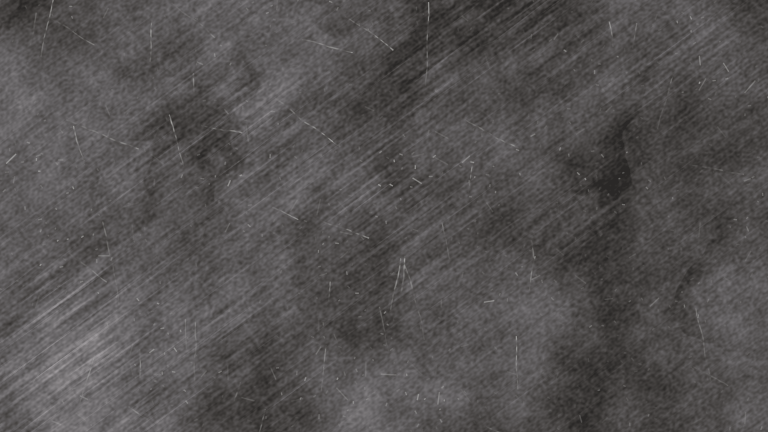
A Shadertoy shader for this texture:

```glsl
const float BRUSH_ANGLE = 0.63;
const vec3 WARM_SHADOW = vec3(1.03, 0.985, 0.955);
const vec3 COOL_LIGHT = vec3(1.01, 0.985, 1.0);
const vec3 SCRATCH_COLOR = vec3(0.72, 0.72, 0.71);

vec2 hash2(vec2 p) {
    vec3 q = fract(p.xyx * vec3(0.1031, 0.1030, 0.0973));
    q += dot(q, q.yzx + 33.33);
    return fract((q.xx + q.yz) * q.zy);
}

vec2 direction(float angle) {
    return vec2(cos(angle), sin(angle));
}

float cornerSlope(vec2 cell, vec2 offset) {
    return dot(direction(6.2832 * hash2(cell).x), offset);
}

float gradientNoise(vec2 p) {
    vec2 i = floor(p), f = fract(p), e = vec2(1, 0);
    vec2 u = f * f * f * (f * (f * 6.0 - 15.0) + 10.0);
    float low = mix(cornerSlope(i, f), cornerSlope(i + e, f - e), u.x);
    float high = mix(cornerSlope(i + e.yx, f - e.yx), cornerSlope(i + 1.0, f - 1.0), u.x);
    return mix(low, high, u.y);
}

float fbm(vec2 p) {
    float sum = 0.0, amplitude = 1.0;
    for (int i = 0; i < 5; i++) {
        sum += amplitude * gradientNoise(p);
        p = mat2(1.6, 1.2, -1.2, 1.6) * p + 17.3;
        amplitude *= 0.55;
    }
    return sum;
}

// Distance in x, position along the segment from 0 to 1 in y
vec2 segment(vec2 p, vec2 center, vec2 axis, float halfLength) {
    vec2 d = p - center;
    float t = clamp(dot(d, axis), -halfLength, halfLength);
    return vec2(length(d - axis * t), 0.5 + 0.5 * t / halfLength);
}

float stroke(float dist, float halfWidth, float pixel) {
    return 1.0 - smoothstep(halfWidth - 0.6 * pixel, halfWidth + 0.9 * pixel, dist);
}

// Fine parallel lines, stretched along the brushing direction
float brushing(vec2 q) {
    return 0.45 * gradientNoise(q * vec2(1.6, 30.0))
         + 0.75 * gradientNoise(q * vec2(3.5, 75.0) + 31.0)
         + 0.95 * gradientNoise(q * vec2(8.0, 140.0) + 67.0);
}

// Sparse bright hairlines of varied length
float hairlines(vec2 q, vec2 frequency, float seed) {
    return smoothstep(0.25, 0.55, gradientNoise(q * frequency + seed));
}

// Broken scratches: mostly steep, some falling to the right
float longScratches(vec2 p, float aspect, float pixel) {
    float cover = 0.0;
    vec2 bent = p + 0.005 * gradientNoise(p * 16.0);
    float wear = smoothstep(-0.25, 0.25, gradientNoise(p * 75.0));
    for (int i = 0; i < 46; i++) {
        vec2 place = hash2(vec2(i, 3.7)) * vec2(aspect, 1.0);
        vec2 shape = hash2(vec2(i, 41.3));
        vec2 look = hash2(vec2(i, 87.1));
        float angle = look.x < 0.7 ? mix(1.15, 1.95, shape.x) : mix(-0.75, -0.15, shape.x);
        float halfLength = mix(0.02, 0.10, shape.y * shape.y);
        vec2 s = segment(bent, place, direction(angle), halfLength);
        float fade = mix(0.3, 1.0, s.y) * mix(0.3, 1.0, look.y);
        cover = max(cover, stroke(s.x, 0.0012, pixel) * fade * mix(0.15, 1.0, wear));
    }
    return cover;
}

// One short nick per cell, kept inside its cell
float nicks(vec2 p, float cellSize, float reach, float chance, float pixel) {
    vec2 cell = floor(p / cellSize);
    vec2 center = (cell + mix(vec2(0.35), vec2(0.65), hash2(cell + 5.0))) * cellSize;
    vec2 pick = hash2(cell + 211.0);
    vec2 shape = hash2(cell + 93.0);
    float halfLength = reach * cellSize * (0.15 + 0.85 * shape.y);
    vec2 s = segment(p, center, direction(3.1416 * shape.x), halfLength);
    return step(pick.x, chance) * stroke(s.x, 0.0012, pixel) * mix(0.15, 0.85, pick.y * pick.y);
}

// Dark stain with one crisp edge and one soft side
float stain(vec2 p) {
    float field = fbm(p * 1.3 + 8.4);
    float rim = smoothstep(0.0, 0.025, field) * (1.0 - smoothstep(0.02, 0.22, field));
    return rim * smoothstep(0.0, 0.35, gradientNoise(p * 2.3 + 51.0));
}

void mainImage(out vec4 fragColor, in vec2 fragCoord) {
    float pixel = 1.0 / iResolution.y;
    float aspect = iResolution.x * pixel;
    vec2 p = fragCoord * pixel;
    vec2 along = direction(BRUSH_ANGLE);
    vec2 q = vec2(dot(p, along), dot(p, vec2(-along.y, along.x)));

    // Worn metal base with smudges and fine mottling
    float tone = mix(0.355, 0.272, p.x / aspect);
    tone += 0.15 * fbm(p * 2.6 + 0.25 * gradientNoise(p * 3.0));
    tone += 0.06 * fbm(p * 11.0 + 5.0) - 0.06 * stain(p);

    // Brushed streaks, strongest in a wide diagonal band
    float band = exp(-9.0 * pow(q.y - 0.07, 2.0));
    float patches = smoothstep(-0.4, 0.35, gradientNoise(p * 3.4 + 23.0));
    float strength = mix(0.35, 1.0, band) * mix(0.5, 1.0, patches);
    tone += 0.115 * strength * brushing(q);
    float glint = hairlines(q, vec2(2.5, 90.0), 140.0) + hairlines(q, vec2(5.0, 125.0), 313.0);
    tone += 0.085 * glint * strength;

    // Fine irregular grain
    tone += 0.075 * gradientNoise(q * vec2(105.0, 150.0) + 19.0);
    tone += 0.06 * gradientNoise(p.yx * 83.0 + 9.0 + gradientNoise(p * 31.0));
    tone = max(tone, 0.16);
    vec3 color = tone * mix(WARM_SHADOW, COOL_LIGHT, smoothstep(0.2, 0.42, tone));

    // Scratches and clustered chips
    float cluster = smoothstep(-0.1, 0.4, gradientNoise(p * 4.2 + 77.0));
    float chips = max(nicks(p, 0.055, 0.33, 0.25, pixel), nicks(along.x * p + along.y * p.yx * vec2(-1, 1) + 3.0, 0.021, 0.14, 0.25, pixel));
    float damage = max(longScratches(p, aspect, pixel), chips * mix(0.25, 1.0, cluster));
    color = mix(color, SCRATCH_COLOR, 0.85 * damage);

    fragColor = vec4(color, 1.0);
}
```
